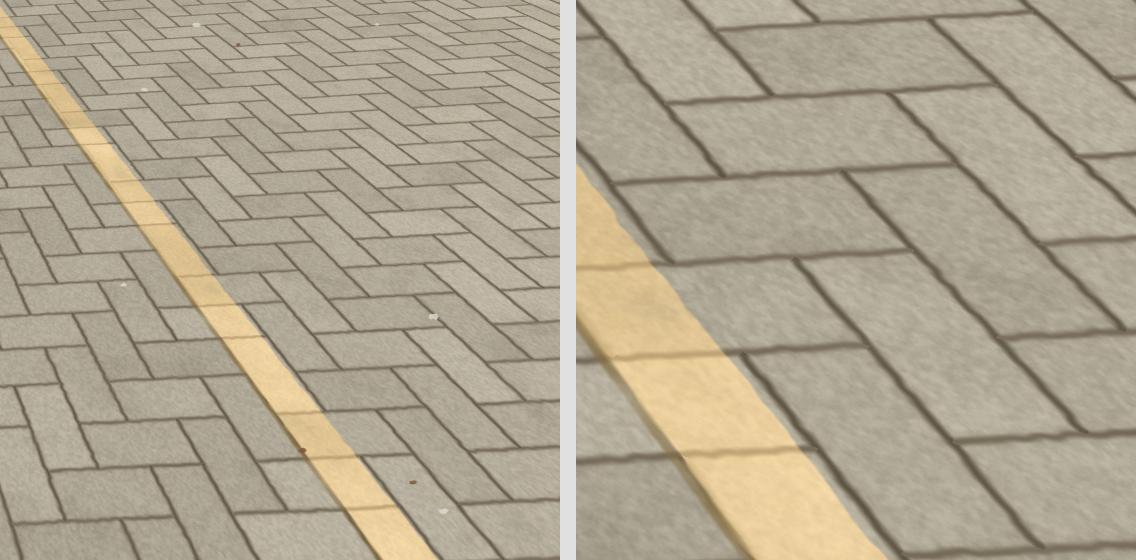
Left: the whole. Right: its middle third, enlarged.
A Shadertoy shader for this texture:

```glsl
// Herringbone paving seen in perspective, crossed by a worn yellow stripe.
// Each canvas point is projected to the ground plane, where one unit is a brick
// width; bricks, joints, stripe and grit are then formulas in that plane.

#define JOINT_HALF 0.036
#define CORNER_RADIUS 0.07
#define EDGE_SOFTNESS 0.028
#define STRIPE_CENTER 5.46
#define STRIPE_HALF 0.455
#define TONE_SPREAD 0.055
#define GRAIN 0.075
#define LITTER_COUNT 9

const vec3 STONE = vec3(0.695, 0.665, 0.595);
const vec3 STONE_DARK = vec3(0.60, 0.57, 0.50);
const vec3 JOINT = vec3(0.41, 0.37, 0.30);
const vec3 PAINT = vec3(0.90, 0.79, 0.59);
const vec3 PAINT_JOINT = vec3(0.72, 0.60, 0.42);
const vec3 PAINT_EDGE = vec3(0.52, 0.43, 0.26);

// Ground (along, away, 1) to canvas (x, y, depth)
const mat3 GROUND_TO_CANVAS = mat3(
    0.0922, 0.0040, -0.002,
    -0.0272, 0.0942, 0.059,
    0.0833, 0.1589, 1.0);

float hash(vec2 p) {
    vec3 q = fract(p.xyx * 0.1031);
    q += dot(q, q.yzx + 33.33);
    return fract((q.x + q.y) * q.z);
}

float noise(vec2 p) {
    vec2 i = floor(p), f = fract(p);
    f = f * f * (3.0 - 2.0 * f);
    return mix(mix(hash(i), hash(i + vec2(1, 0)), f.x),
               mix(hash(i + vec2(0, 1)), hash(i + vec2(1, 1)), f.x), f.y);
}

float fbm(vec2 p) {
    float sum = 0.0, gain = 0.5;
    for (int i = 0; i < 4; i++) {
        sum += gain * noise(p);
        p = p * 2.03 + 17.0;
        gain *= 0.5;
    }
    return sum;
}

// Finds the 2 by 1 brick that holds a ground point
void herringbone(vec2 ground, out vec2 corner, out vec2 size) {
    vec2 cell = floor(ground);
    float phase = mod(cell.x - cell.y - 1.0, 4.0);
    size = phase < 1.5 ? vec2(2, 1) : vec2(1, 2);
    corner = cell;
    if (phase > 0.5 && phase < 1.5) corner.x -= 1.0;
    if (phase > 1.5 && phase < 2.5) corner.y -= 1.0;
}

void mainImage(out vec4 fragColor, in vec2 fragCoord) {
    vec2 uv = fragCoord / iResolution.xy;
    vec3 projected = inverse(GROUND_TO_CANVAS) * vec3(uv, 1.0);
    vec2 ground = projected.xy / projected.z;
    vec2 footprint = fwidth(ground);

    // Brick outline, slightly ragged
    vec2 ragged = ground + 0.035 * (vec2(noise(ground * 9.0), noise(ground * 9.0 + 40.0)) - 0.5);
    vec2 corner, size;
    herringbone(ragged, corner, size);
    vec2 inset = abs(ragged - corner - 0.5 * size) - 0.5 * size;
    vec2 rounded = inset + CORNER_RADIUS;
    float depth = CORNER_RADIUS - length(max(rounded, 0.0)) - min(max(rounded.x, rounded.y), 0.0);
    bool sideJoint = inset.x > inset.y;
    float soft = EDGE_SOFTNESS + 0.5 * (sideJoint ? footprint.x : footprint.y);
    float joint = 1.0 - smoothstep(JOINT_HALF - soft, JOINT_HALF + soft, depth);
    float bevel = 1.0 - smoothstep(0.03, 0.13, depth);

    // Stone: tone per brick, broad stains, fine grit
    float tone = hash(corner + 71.0) - 0.5;
    float stain = fbm(ground * 1.3 + 9.0);
    float gritFade = 1.0 / (1.0 + 6.0 * max(footprint.x, footprint.y));
    float grit = (fbm(ground * vec2(19.0, 15.0)) - 0.47) * gritFade;
    vec3 stone = mix(STONE, STONE_DARK, 0.35 * smoothstep(0.48, 0.75, stain) + 0.3 * bevel);
    stone += TONE_SPREAD * tone + 2.0 * GRAIN * grit;
    stone *= 0.985 + 0.04 * uv.x + 0.02 * uv.y;
    vec3 seam = JOINT * (sideJoint ? 0.94 : 1.08) + 0.08 * (stain - 0.5);
    vec3 color = mix(stone, seam, joint * (sideJoint ? 0.97 : 0.86));

    // Painted stripe with joints showing through and a dirty left edge
    float across = ground.x - STRIPE_CENTER + 0.012 * ground.y;
    float wobble = 0.05 * (noise(ground * 6.0 + 5.0) - 0.5);
    float stripeDepth = STRIPE_HALF + wobble - abs(across);
    float stripe = smoothstep(-0.5, 0.5, stripeDepth / (footprint.x + 0.025));
    vec3 paint = PAINT + 0.06 * tone + 1.2 * GRAIN * grit - 0.10 * (stain - 0.45);
    paint = mix(paint, PAINT_JOINT, sideJoint ? 0.25 * joint : 0.75 * joint);
    color = mix(color, paint, stripe * (0.96 - 0.12 * smoothstep(0.6, 0.8, stain)));
    float grime = 1.0 - smoothstep(0.02, 0.06 + footprint.x, abs(across + STRIPE_HALF + 0.03));
    color = mix(color, PAINT_EDGE, grime * (0.35 + 0.5 * noise(ground * 2.5)));

    // Scattered pale chips and rusty leaf scraps
    for (int i = 0; i < LITTER_COUNT; i++) {
        float id = float(i);
        vec2 place = vec2(hash(vec2(id, 3.0)), hash(vec2(id, 8.0)));
        vec2 offset = (uv - place) * vec2(0.7, 1.2);
        float radius = mix(0.003, 0.007, hash(vec2(id, 5.0))) * (1.1 - 0.5 * uv.y);
        float shape = length(offset) - radius * (0.6 + 0.8 * noise(uv * 190.0));
        vec3 scrap = i % 3 == 0 ? vec3(0.47, 0.32, 0.22) : vec3(0.87, 0.86, 0.83);
        color = mix(color, scrap, 0.8 * (1.0 - smoothstep(-0.001, 0.002, shape)));
    }
    fragColor = vec4(clamp(color, 0.0, 1.0), 1.0);
}
```
